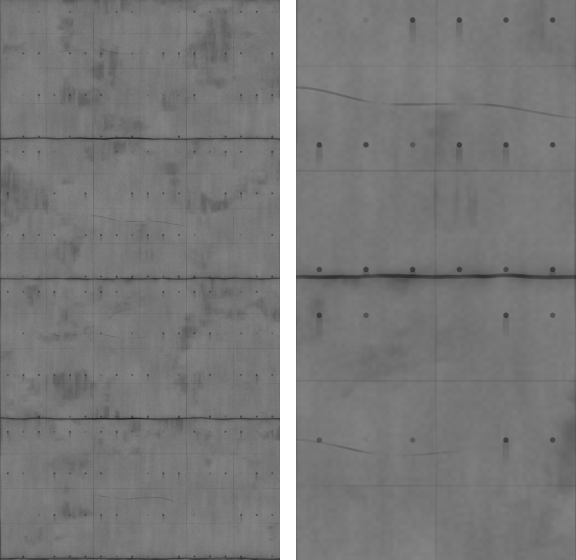
Left, the full canvas; right, a detail of the centre.
Write a Shadertoy shader that draws this texture.

```glsl
// Weathered cast concrete: four tall pours split by ragged dark joints, each pour
// marked by a 6 x 4 grid of formwork seams and 18 x 4 tie holes. Layered value
// noise adds mottling, vertical streaks, stains and a few wandering cracks.

const vec3 CONCRETE = vec3(0.474);
const vec3 GRIME = vec3(0.31);
const vec3 SHADOW = vec3(0.09);
const float POUR_HEIGHT = 0.5;   // canvas width is 1, canvas height is 2
const float PANELS_ACROSS = 6.0;
const float PANELS_DOWN = 4.0;   // per pour
const float HOLES_ACROSS = 18.0;
const float HOLE_SPACING = 0.1485;

float hash(vec2 p) {
    return fract(sin(dot(p, vec2(127.1, 311.7))) * 43758.5453);
}

float noise(vec2 p) {
    vec2 i = floor(p), f = fract(p);
    f = f * f * (3.0 - 2.0 * f);
    return mix(mix(hash(i), hash(i + vec2(1, 0)), f.x),
               mix(hash(i + vec2(0, 1)), hash(i + vec2(1, 1)), f.x), f.y);
}

float fbm(vec2 p) {
    float sum = 0.0, amp = 0.5;
    for (int i = 0; i < 5; i++) {
        sum += amp * noise(p);
        p = p * 2.03 + 17.3;
        amp *= 0.5;
    }
    return sum / 0.97;
}

// Soft-edged stroke around distance zero
float stroke(float dist, float halfWidth, float px) {
    return 1.0 - smoothstep(halfWidth - px, halfWidth + px, abs(dist));
}

// Signed distance to the nearest multiple of a step
float nearest(float x, float step_) {
    return x - step_ * floor(x / step_ + 0.5);
}

// Vertical and horizontal formwork seams; every second upright is stronger
float seams(vec2 p, float y, float pour, float px) {
    float column = floor(p.x * PANELS_ACROSS + 0.5);
    float dx = nearest(p.x, 1.0 / PANELS_ACROSS) - 0.002 * (noise(p.yy * 9.0) - 0.5);
    float even = 1.0 - mod(column, 2.0);
    float wear = 0.35 + 0.9 * noise(vec2(column * 5.3 + pour, p.y * 11.0));
    float upright = stroke(dx, 0.0013, px) * mix(0.22, 0.48, even) * wear;
    upright += stroke(p.x, 0.004, px) * 0.6 * wear;
    float dy = nearest(y, POUR_HEIGHT / PANELS_DOWN);
    float level = stroke(dy, 0.0012, px) * 0.28 * noise(vec2(p.x * 9.0, pour * 7.0 + floor(y * 9.0)));
    return upright + level;
}

// Tie holes of uneven depth, with short drips under some
float tieHoles(vec2 p, float y, float pour, float px) {
    float row = clamp(floor((y - 0.047) / HOLE_SPACING + 0.5), 0.0, 3.0);
    float column = floor(p.x * HOLES_ACROSS);
    vec2 d = vec2(p.x - (column + 0.5) / HOLES_ACROSS, y - 0.047 - row * HOLE_SPACING);
    float depth = hash(vec2(column, row + pour * 4.0));
    float hole = stroke(length(d), 0.0032, px) * smoothstep(0.05, 0.8, depth);
    float drip = stroke(d.x, 0.004, px) * smoothstep(0.0, 0.004, d.y)
               * (1.0 - smoothstep(0.005, 0.035, d.y)) * step(0.8, depth);
    return 0.75 * hole + 0.2 * drip;
}

// One shallow wandering crack through part of each pour
float crack(vec2 p, float y, float pour, float px) {
    float odd = mod(pour, 2.0);
    float left = mix(0.15, 0.3, odd);
    float path = mix(0.19, 0.285, odd) + 0.09 * (p.x - left) * (p.x - left)
               + 0.035 * (noise(vec2(p.x * 9.0, pour)) - 0.5);
    float extent = smoothstep(left, left + 0.05, p.x) * (1.0 - smoothstep(left + 0.3, left + 0.4, p.x));
    return stroke(y - path, 0.0014, px) * extent * noise(vec2(p.x * 30.0, pour)) * 0.65;
}

// Pour joint: x = grimy halo, y = dark open gap
vec2 joint(vec2 p, float y, float px) {
    float d = nearest(y, POUR_HEIGHT);
    float index = floor(y / POUR_HEIGHT + 0.5);
    float sharp = mod(index, 2.0);
    float wobble = 0.008 * (fbm(vec2(p.x * 14.0, index * 5.0)) - 0.5);
    float ragged = noise(vec2(p.x * 45.0, index * 3.0 + p.y * 60.0));
    float halo = exp(-abs(d - wobble) / mix(0.009, 0.006, sharp)) * (0.4 + 0.65 * ragged);
    float opened = smoothstep(0.22, 0.34, p.x) * (1.0 - smoothstep(0.48, 0.58, p.x));
    float gap = stroke(d - wobble, 0.0022, px) * mix(0.35 + 0.35 * ragged, 0.5 + 0.5 * opened, sharp);
    return vec2(halo, gap);
}

void mainImage(out vec4 fragColor, in vec2 fragCoord) {
    vec2 p = fragCoord / iResolution.xy * vec2(1.0, 2.0);
    p.y = 2.0 - p.y;                       // measure downward from the top
    float px = 0.75 / iResolution.x;
    float shifted = p.y + 0.005;
    float pour = floor(shifted / POUR_HEIGHT);
    float y = shifted - pour * POUR_HEIGHT;

    // Surface: broad mottling, rain streaks and fine grain
    float mottle = fbm(p * vec2(9.0, 12.0) + pour * 13.0);
    float streak = fbm(p * vec2(55.0, 9.0) + 4.0);
    float grain = noise(p * 190.0) - 0.5;
    float tone = 1.0 + 0.14 * (mottle - 0.5) + 0.12 * (streak - 0.5) + 0.05 * grain;

    // Stains gather beneath joints and in the upper pour of each pair
    float patchy = fbm(p * vec2(8.0, 11.0) + vec2(31.0, pour * 9.0));
    float damp = 0.07 * exp(-y / 0.07) + 0.03 * (1.0 - mod(pour, 2.0));
    float stain = smoothstep(0.55, 0.78, patchy + damp) * smoothstep(0.25, 0.7, streak);

    vec2 seam = joint(p, shifted, px);
    float grime = 0.6 * stain + seams(p, y, pour, px) + crack(p, y, pour, px) + 0.9 * seam.x;
    vec3 color = mix(CONCRETE * tone, GRIME * tone, clamp(grime, 0.0, 1.0));
    color = mix(color, SHADOW, clamp(tieHoles(p, y, pour, px) * 0.75 + seam.y * 0.85, 0.0, 1.0));
    fragColor = vec4(color, 1.0);
}
```
